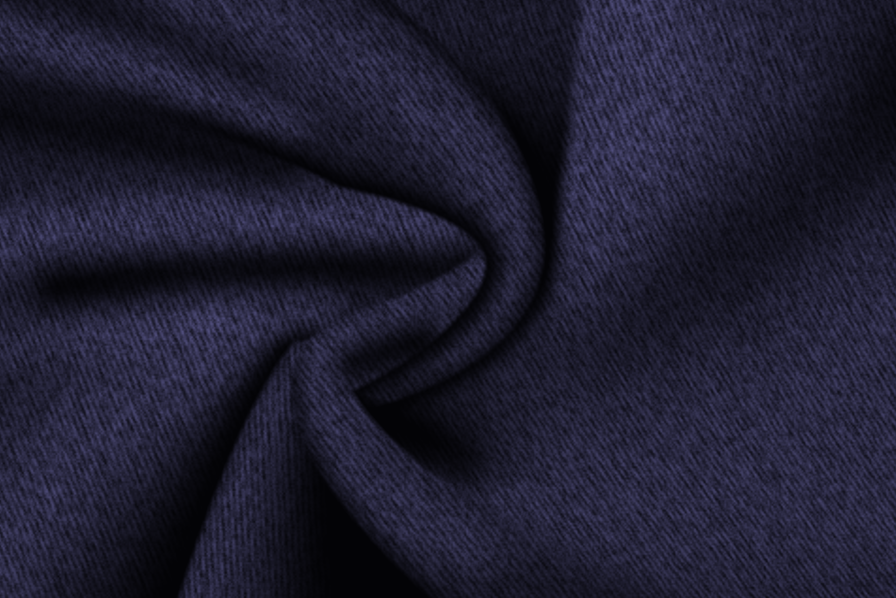
Give the GLSL for this texture, as a Shadertoy shader.

```glsl
// Navy twill cloth gathered into a swirl of soft folds.
#define SPAN 5.12        // canvas height in cloth units
#define EDGE 0.03        // softness of fold outlines
#define RIB_FREQ 118.0   // twill rib density
#define RIB_DEPTH 0.2    // twill rib contrast
#define FLECK 0.55       // thread irregularity
#define GRAIN 0.45       // fibre grain
#define SHADOW 0.18      // reach of shadow beside a fold
#define GAIN 1.34        // light strength
#define DEEP vec3(0.012, 0.012, 0.024)
#define LIT vec3(0.252, 0.245, 0.393)

float hash(vec2 p) {
    vec3 q = fract(p.xyx * vec3(0.1031, 0.1030, 0.0973));
    q += dot(q, q.yzx + 33.33);
    return fract((q.x + q.y) * q.z);
}

float noise(vec2 p) {
    vec2 i = floor(p), f = fract(p);
    f = f * f * (3.0 - 2.0 * f);
    return mix(mix(hash(i), hash(i + vec2(1, 0)), f.x),
               mix(hash(i + vec2(0, 1)), hash(i + vec2(1, 1)), f.x), f.y);
}

// Quadratic curve: x = signed distance (positive clockwise side), y = distance
vec2 curve(vec2 p, vec2 a, vec2 b, vec2 c) {
    vec2 u = b - a, w = a - 2.0 * b + c;
    float t = 0.0, best = 1e5;
    for (int i = 0; i <= 8; i++) {
        float s = float(i) / 8.0;
        vec2 q = p - (a + s * (2.0 * u + s * w));
        if (dot(q, q) < best) { best = dot(q, q); t = s; }
    }
    for (int i = 0; i < 3; i++) {
        vec2 q = p - (a + t * (2.0 * u + t * w)), v = 2.0 * (u + t * w);
        float slope = max(dot(v, v) - 2.0 * dot(q, w), 0.5 * dot(v, v));
        t = clamp(t + dot(q, v) / slope, 0.0, 1.0);
    }
    vec2 q = p - (a + t * (2.0 * u + t * w)), v = normalize(u + t * w);
    return vec2(v.x * q.y - v.y * q.x, length(q));
}

vec2 nearer(vec2 a, vec2 b) { return a.y < b.y ? a : b; }
float bell(float x) { return exp(-x * x); }
float cover(float d, float soft) { return smoothstep(-soft, soft, d); }
float glow(vec2 p, vec2 a, vec2 b, vec2 c, float width) {
    return bell(curve(p, a, b, c).y / width);
}

// Ribs across a tilted direction, broken by thread and fibre noise
float weave(vec2 p, float angle, float bend) {
    vec2 n = vec2(cos(angle), sin(angle));
    vec2 q = vec2(dot(p, n) - bend * p.y * p.y, dot(p, vec2(-n.y, n.x)));
    float rib = sin(q.x * RIB_FREQ + 1.2 * noise(p * 4.0));
    float thread = noise(q * vec2(38.0, 16.0)) - 0.5;
    float fibre = noise(p * 62.0 + 9.0) - 0.5;
    return 1.0 + RIB_DEPTH * rib + FLECK * thread + GRAIN * fibre;
}

void mainImage(out vec4 fragColor, in vec2 fragCoord) {
    vec2 p = fragCoord / iResolution.y * SPAN;
    p.y = SPAN - p.y;

    // Fold outlines
    float roll = nearer(curve(p, vec2(2.9, -0.3), vec2(4.55, 0.75), vec2(4.66, 2.05)),
                        curve(p, vec2(4.66, 2.05), vec2(4.7, 3.05), vec2(3.1, 3.52))).x;
    vec2 top = nearer(curve(p, vec2(-0.3, 0.8), vec2(1.7, 0.95), vec2(2.9, 1.6)),
                      curve(p, vec2(2.9, 1.6), vec2(3.85, 1.8), vec2(4.1, 2.1)));
    vec2 tip = nearer(curve(p, vec2(4.1, 2.1), vec2(4.25, 2.3), vec2(4.0, 2.62)),
                      curve(p, vec2(4.0, 2.62), vec2(3.7, 3.0), vec2(3.05, 3.33)));
    float tongue = nearer(top, tip).x;
    float skirt = nearer(curve(p, vec2(2.85, 2.9), vec2(2.95, 3.6), vec2(4.0, 4.25)),
                         curve(p, vec2(4.0, 4.25), vec2(4.8, 4.75), vec2(5.9, 5.25))).x;
    float front = max(tongue, min(skirt, p.y - 2.9));
    vec2 hem = nearer(curve(p, vec2(3.9, 5.3), vec2(2.6, 4.2), vec2(2.5, 3.4)),
                      curve(p, vec2(2.5, 3.4), vec2(2.42, 2.88), vec2(3.1, 2.65)));
    float face = nearer(hem, curve(p, vec2(3.1, 2.65), vec2(3.75, 2.45), vec2(4.2, 2.08))).x;
    float tailEdge = curve(p, vec2(1.5, 5.2), vec2(2.05, 3.5), vec2(2.5, 2.95)).x;
    float valley = curve(p, vec2(4.98, -0.1), vec2(4.9, 1.2), vec2(4.65, 2.7)).x;

    // Right panel and the valley beside the roll
    float tone = 0.5
        + 0.13 * glow(p, vec2(5.5, -0.2), vec2(5.5, 1.8), vec2(4.6, 3.2), 0.65)
        - 0.28 * glow(p, vec2(8.0, 0.5), vec2(6.6, 2.3), vec2(3.5, 3.75), 0.65)
        - 0.13 * glow(p, vec2(6.8, -0.3), vec2(7.5, 0.1), vec2(8.0, 0.8), 0.8)
        - 0.2 * glow(p, vec2(3.2, 3.5), vec2(3.5, 3.65), vec2(4.0, 3.95), 0.24)
        - 0.12 * smoothstep(4.3, 5.4, p.y);
    float valleyTone = 0.29 - 0.25 * smoothstep(0.2, 1.6, p.y);
    tone = mix(tone, valleyTone, cover(valley, 0.08) * (1.0 - smoothstep(2.2, 2.9, p.y)));
    tone *= 1.0 - 0.85 * bell(min(roll, 0.0) / (SHADOW * 0.8)) * smoothstep(0.2, 1.3, p.y);
    float shade = max(tone, 0.0) * weave(p, -0.35, 0.035);

    // Outer roll sweeping round the centre
    float crest = max(glow(p, vec2(1.6, -0.1), vec2(4.25, 0.8), vec2(4.42, 2.1), 0.4),
                      glow(p, vec2(4.42, 2.1), vec2(4.4, 2.85), vec2(3.2, 3.35), 0.27));
    tone = 0.28 + 0.22 * crest
        + 0.24 * glow(p, vec2(-0.2, 0.25), vec2(1.2, 0.5), vec2(2.4, 1.1), 0.22)
        - 0.09 * glow(p, vec2(0.2, -0.1), vec2(1.2, 0.1), vec2(2.1, 0.6), 0.2);
    tone *= mix(0.5, 1.0, smoothstep(0.0, 0.2, roll));
    shade = mix(shade, tone * weave(p, -0.6, 0.0), cover(roll, EDGE));
    shade *= 1.0 - 0.9 * bell(min(front, 0.0) / SHADOW) * (1.0 - smoothstep(3.4, 4.3, p.y))
                 * mix(0.6, 1.0, smoothstep(0.5, 2.2, p.x));

    // Left cloth narrowing to the tongue
    tone = 0.29
        + 0.30 * glow(p, vec2(-0.3, 2.1), vec2(1.5, 1.72), vec2(3.75, 1.97), 0.29)
        - 0.27 * glow(p, vec2(0.5, 2.45), vec2(1.8, 2.28), vec2(3.9, 2.25), 0.22)
        - 0.18 * glow(p, vec2(-0.2, 1.0), vec2(1.2, 1.1), vec2(2.4, 1.45), 0.24)
        + 0.18 * glow(p, vec2(-0.3, 3.0), vec2(1.0, 2.82), vec2(2.7, 2.62), 0.24)
        + 0.25 * glow(p, vec2(-0.2, 4.9), vec2(0.6, 3.7), vec2(1.8, 3.05), 0.6);
    float tailReach = 0.14 + 0.24 * max(p.y - 2.9, 0.0);
    tone *= 1.0 - 0.93 * bell(min(tailEdge, 0.0) / tailReach) * smoothstep(2.7, 3.0, p.y);
    float cloth = max(tone, 0.0) * weave(p, -0.4, 0.0);

    // Small tail hanging below
    float fade = smoothstep(0.14, 0.34 + 0.45 * max(p.y - 2.9, 0.0), tailEdge);
    tone = mix(0.47, 0.02, fade) * mix(0.7, 1.0, smoothstep(0.0, 0.12, tailEdge));
    cloth = mix(cloth, tone * weave(p, -0.05, 0.0), cover(min(tailEdge, p.y - 2.92), EDGE));

    // Turned face and the lower roll
    tone = 0.35
        + 0.15 * glow(p, vec2(2.75, 3.15), vec2(2.75, 3.95), vec2(4.0, 4.7), 0.28)
        + 0.17 * glow(p, vec2(4.05, 2.3), vec2(3.5, 2.6), vec2(2.75, 2.9), 0.18)
        - 0.27 * glow(p, vec2(3.0, 3.12), vec2(3.15, 3.05), vec2(3.6, 2.92), 0.16)
        - 0.10 * smoothstep(4.5, 5.2, p.y);
    tone *= mix(mix(0.85, 0.5, smoothstep(2.8, 3.4, p.y)), 1.0, smoothstep(0.0, 0.2, face));
    cloth = mix(cloth, tone * weave(p, -0.65, 0.0), cover(face, EDGE));

    float soft = EDGE + 0.2 * smoothstep(3.5, 5.0, p.x) * smoothstep(3.8, 4.6, p.y)
               + 0.14 * (1.0 - smoothstep(0.8, 2.4, p.x)) * (1.0 - smoothstep(1.5, 2.0, p.y));
    shade = mix(shade, cloth, cover(front, soft));
    fragColor = vec4(mix(DEEP, LIT, clamp(shade * GAIN - 0.04, 0.0, 1.4)), 1.0);
}
```
